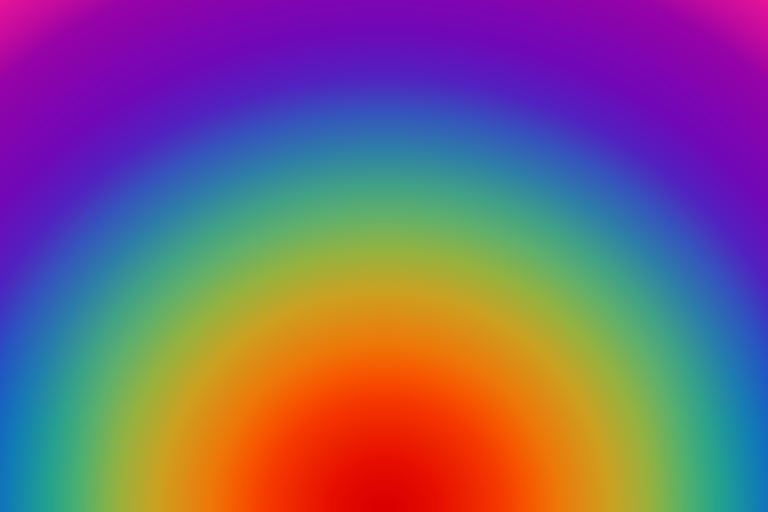
Give the GLSL for this background, as a WebGL 1 fragment shader.

```glsl
precision highp float;

uniform vec2 u_resolution;

// Blend into the next colour between two radii
vec3 blendStop(vec3 base, vec3 next, float inner, float outer, float radius) {
    return mix(base, next, clamp((radius - inner) / (outer - inner), 0.0, 1.0));
}

// Radial spectrum, from the warm core outwards
vec3 spectrum(float r) {
    vec3 c = vec3(0.86, 0.0, 0.0);
    c = blendStop(c, vec3(0.90, 0.05, 0.00), 0.02, 0.10, r);
    c = blendStop(c, vec3(0.96, 0.22, 0.00), 0.10, 0.22, r);
    c = blendStop(c, vec3(0.97, 0.33, 0.00), 0.22, 0.27, r);
    c = blendStop(c, vec3(0.93, 0.47, 0.03), 0.27, 0.33, r);
    c = blendStop(c, vec3(0.80, 0.63, 0.13), 0.33, 0.43, r);
    c = blendStop(c, vec3(0.58, 0.70, 0.25), 0.43, 0.51, r);
    c = blendStop(c, vec3(0.38, 0.69, 0.42), 0.51, 0.58, r);
    c = blendStop(c, vec3(0.25, 0.63, 0.53), 0.58, 0.64, r);
    c = blendStop(c, vec3(0.18, 0.49, 0.66), 0.64, 0.71, r);
    c = blendStop(c, vec3(0.21, 0.33, 0.74), 0.71, 0.78, r);
    c = blendStop(c, vec3(0.32, 0.13, 0.75), 0.78, 0.85, r);
    c = blendStop(c, vec3(0.44, 0.03, 0.72), 0.85, 0.94, r);
    c = blendStop(c, vec3(0.49, 0.02, 0.70), 0.94, 1.00, r);
    c = blendStop(c, vec3(0.59, 0.01, 0.65), 1.00, 1.11, r);
    c = blendStop(c, vec3(0.76, 0.04, 0.62), 1.11, 1.17, r);
    return blendStop(c, vec3(0.91, 0.08, 0.60), 1.17, 1.24, r);
}

void main() {
    // Origin at the middle of the bottom edge, one unit per canvas height
    vec2 p = (gl_FragCoord.xy - vec2(0.5 * u_resolution.x, 0.0)) / u_resolution.y;
    vec3 color = spectrum(length(p * vec2(0.97, 1.0)));

    // Cooler, purer blues toward the lower sides
    float side = smoothstep(0.5, 0.75, abs(p.x)) * (1.0 - smoothstep(0.1, 0.5, p.y));
    color.r *= 1.0 - 0.65 * side;
    color.b += 0.05 * side;

    gl_FragColor = vec4(color, 1.0);
}
```
